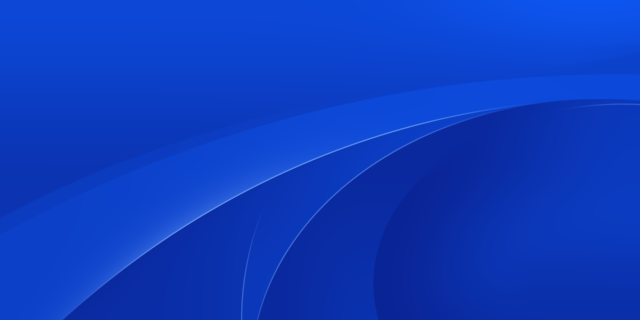
Write a Shadertoy shader that draws this background.

```glsl
// Deep blue backdrop of nested curved sheets with thin lit rims and a soft glow.

// Blue ramp: 0 is navy, 1 is vivid azure.
vec3 blueTone(float tone) {
    return mix(vec3(0.035, 0.12, 0.55), vec3(0.055, 0.36, 0.985), tone);
}

// Approximate signed distance to an ellipse, positive inside.
float ellipseDepth(vec2 p, vec2 center, vec2 radii) {
    vec2 q = (p - center) / radii + 1e-5;
    float k = length(q);
    return k * (1.0 - k) / length(q / radii);
}

float cover(float depth, float blur) {
    return smoothstep(-blur, blur, depth);
}

float rimLine(float depth, float pixel) {
    return 1.0 - smoothstep(0.0, 0.0012 + pixel, abs(depth));
}

float softSpot(vec2 p, vec2 center, vec2 size) {
    vec2 q = (p - center) / size;
    return exp(-dot(q, q));
}

// Rises over a.x..a.y, then falls over b.x..b.y.
float span(float x, vec2 a, vec2 b) {
    return smoothstep(a.x, a.y, x) * (1.0 - smoothstep(b.x, b.y, x));
}

float backdropTone(vec2 p) {
    float tone = mix(0.34, 0.66, smoothstep(0.4, 1.0, p.y));
    tone += 0.25 * softSpot(p, vec2(1.85, 1.05), vec2(0.5, 0.2));
    // Faint folds in the upper right corner
    for (int i = 0; i < 2; i++) {
        float n = float(i);
        float start = 1.5 + 0.25 * n;
        float t = max(p.x - start, 0.0);
        float below = 0.775 + 0.07 * n + 0.2 * t * t + 0.02 * t - p.y;
        tone -= 0.07 * cover(below, 0.008) * exp(-max(below, 0.0) / 0.05)
              * smoothstep(start, 2.0, p.x);
    }
    return tone;
}

float innerTone(vec2 p, float depth) {
    float tone = 0.08 + 0.36 * smoothstep(0.0, 0.45, depth);
    tone += 0.34 * softSpot(p, vec2(2.0, 0.66), vec2(0.45, 0.28));
    return tone - 0.18 * (1.0 - smoothstep(0.0, 0.38, p.y)) * smoothstep(1.2, 1.7, p.x);
}

void mainImage(out vec4 fragColor, in vec2 fragCoord) {
    vec2 p = fragCoord / iResolution.y;
    float pixel = 1.0 / iResolution.y;

    // Nested sheets, from the outside in
    float lip = ellipseDepth(p, vec2(1.927, -1.133), vec2(2.975, 1.904));
    float band = ellipseDepth(p, vec2(1.927, -4.282), vec2(4.432, 5.05));
    float slope = ellipseDepth(p, vec2(1.927, -2.305), vec2(2.713, 2.995));
    float fin = ellipseDepth(p, vec2(1.755, 0.0), vec2(1.0, 0.964));
    float bowl = ellipseDepth(p, vec2(1.875, -0.1615), vec2(1.09, 0.852));
    float core = ellipseDepth(p, vec2(1.948, 0.1146), vec2(0.781, 0.56));

    // Backdrop and the two-step upper band
    float tone = backdropTone(p);
    tone = mix(tone, 0.46 + 0.1 * smoothstep(0.3, 1.8, p.x), cover(lip, pixel));
    float bandTone = 0.54 + 0.16 * smoothstep(0.0, 1.5, p.x);
    tone = mix(tone, bandTone, cover(band, pixel) * cover(lip, pixel));

    // Shaded slope with a fin that fades upward
    float slopeTone = 0.22 + 0.4 * smoothstep(0.3, 1.7, p.x);
    slopeTone -= 0.05 * exp(-max(slope, 0.0) / 0.05);
    float finFade = 1.0 - smoothstep(0.08, 0.38, p.y);
    slopeTone += 0.08 * finFade * cover(fin, pixel);
    float slopeCover = cover(slope, pixel);
    tone = mix(tone, slopeTone, slopeCover);

    // Dark bowl and its core, whose edge dissolves toward the top
    float bowlTone = 0.17 + 0.25 * smoothstep(1.5, 2.0, p.x);
    bowlTone += 0.13 * (1.0 - smoothstep(0.0, 0.5, p.y)) * smoothstep(0.85, 1.15, p.x);
    tone = mix(tone, bowlTone, cover(bowl, pixel));
    float coreBlur = pixel + 0.05 * span(p.x, vec2(1.25, 1.55), vec2(1.7, 1.9));
    tone = mix(tone, innerTone(p, core), cover(core, coreBlur));
    vec3 color = blueTone(tone);

    // Glow hugging the outer side of the slope
    float glow = exp(min(slope, 0.0) / 0.045) * exp(-pow((p.x - 0.58) / 0.42, 2.0));
    color = mix(color, vec3(0.4, 0.58, 0.94), 0.42 * glow * (1.0 - slopeCover));

    // Thin lit rims
    float light = 0.6 * rimLine(slope, pixel) * span(p.x, vec2(0.1, 0.6), vec2(1.2, 1.75));
    light += 0.4 * rimLine(bowl, pixel) * span(p.x, vec2(0.7, 0.9), vec2(1.2, 1.7));
    light += 0.35 * rimLine(fin, pixel) * finFade * step(p.x, 1.0);
    light += 0.25 * rimLine(core, pixel) * smoothstep(1.72, 1.95, p.x) * step(0.4, p.y);
    color = mix(color, vec3(0.5, 0.72, 1.0), min(light, 1.0));

    fragColor = vec4(color, 1.0);
}
```
